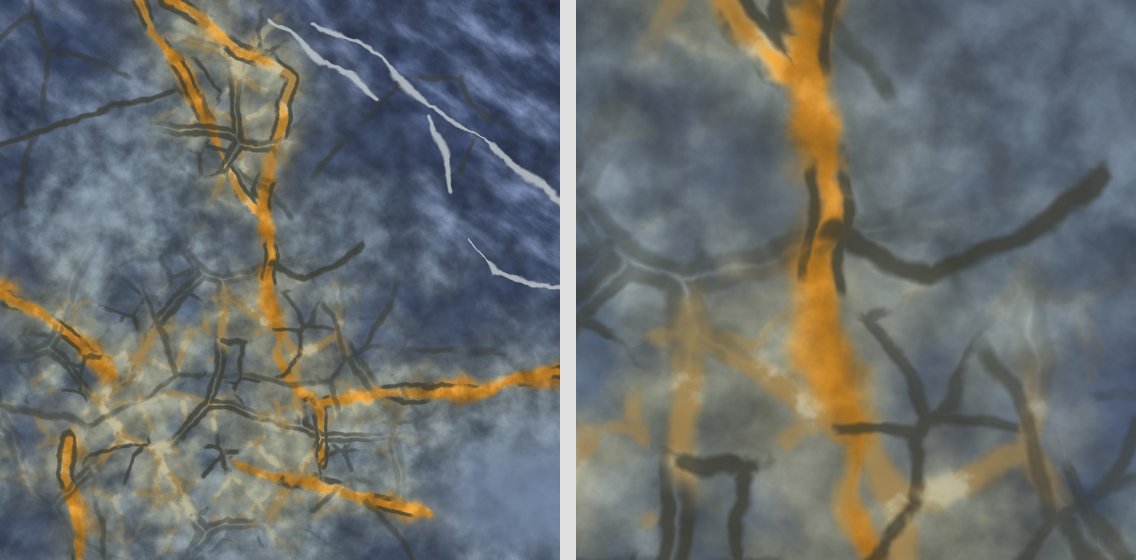
Left: the whole. Right: its middle third, enlarged.
A WebGL 1 fragment shader for this texture:

```glsl
precision highp float;
// Fractured slate-blue marble with ochre veins, dark cracks and white threads.
uniform vec2 u_resolution;

#define SLATE vec3(0.29, 0.34, 0.40)
#define PALE  vec3(0.47, 0.53, 0.58)
#define DEEP  vec3(0.20, 0.25, 0.38)
#define SAND  vec3(0.56, 0.56, 0.47)
#define OLIVE vec3(0.23, 0.23, 0.19)
#define CREAM vec3(0.80, 0.76, 0.61)
#define OCHRE vec3(0.67, 0.53, 0.29)
#define AMBER vec3(0.78, 0.49, 0.10)
#define CHALK vec3(0.74, 0.77, 0.78)
#define WARP 0.018
#define VEIN 0.015

// Layered sines, each layer turned and finer than the last
float ripple(vec2 p) {
  float sum = 0.0, amp = 0.5;
  for (int i = 0; i < 6; i++) {
    p = mat2(1.5, 1.2, -1.2, 1.5) * p + 1.7;
    sum += amp * sin(p.x + 1.4 * sin(0.7 * p.y)) * cos(p.y + 1.2 * sin(0.8 * p.x));
    amp *= 0.53;
  }
  return sum;
}

vec2 hash2(vec2 c) {
  return fract(sin(vec2(dot(c, vec2(127.1, 311.7)), dot(c, vec2(269.5, 183.3)))) * 43758.5);
}

// Cellular shards: x = distance to the border, y = random value of the shard
vec2 shards(vec2 p) {
  vec2 cell = floor(p), f = fract(p), nearest = vec2(0.0), id = vec2(0.0);
  float best = 9.0, border = 9.0;
  for (int j = -1; j <= 1; j++) for (int i = -1; i <= 1; i++) {
    vec2 g = vec2(float(i), float(j));
    vec2 r = g + hash2(cell + g) - f;
    if (dot(r, r) < best) { best = dot(r, r); nearest = r; id = cell + g; }
  }
  for (int j = -2; j <= 2; j++) for (int i = -2; i <= 2; i++) {
    vec2 g = vec2(float(i), float(j));
    vec2 r = g + hash2(cell + g) - f;
    vec2 gap = r - nearest;
    if (dot(gap, gap) > 1e-4) border = min(border, dot(0.5 * (nearest + r), normalize(gap)));
  }
  return vec2(border, hash2(id + 5.0).x);
}

float seg(vec2 p, float ax, float ay, float bx, float by) {
  vec2 a = vec2(ax, ay), v = vec2(bx, by) - a;
  return length(p - a - v * clamp(dot(p - a, v) / dot(v, v), 0.0, 1.0));
}

float stroke(float d, float width) {
  float w = max(width, 1.5 / u_resolution.y);
  return 1.0 - smoothstep(0.3 * w, w, d);
}

float blob(vec2 p, vec2 centre, vec2 size) {
  return 1.0 - smoothstep(0.35, 1.0, length((p - centre) / size));
}

void main() {
  vec2 uv = gl_FragCoord.xy / u_resolution;
  vec2 p = uv + WARP * vec2(ripple(uv * 9.0), ripple(uv * 9.0 + 7.3));
  vec2 along = vec2(dot(uv, vec2(0.8, -0.6)), dot(uv, vec2(0.6, 0.8)));
  float cloud = ripple(uv * 4.0 + 2.0), mottle = ripple(uv * 13.0 + 4.0);
  float grain = ripple(uv * 27.0), streak = ripple(along * vec2(8.0, 21.0));

  // Stone body, bluer towards the corners
  float blue = smoothstep(1.15, 1.6, p.x + p.y + 0.2 * cloud);
  blue = max(blue, 0.6 * blob(p, vec2(0.0, 1.0), vec2(0.45)));
  float plate = blob(p, vec2(0.93, 0.10), vec2(0.24, 0.14));
  float tone = cloud + 0.45 * mottle + 0.25 * grain + 0.25 * (0.55 - uv.y);
  vec3 color = mix(SLATE, PALE, smoothstep(-0.35, 0.55, tone));
  color = mix(color, DEEP + 0.25 * max(streak, 0.0), 0.75 * blue);
  color = mix(color, DEEP, 0.5 * smoothstep(0.2, 0.55, -cloud - 0.3 * streak));
  color = mix(color, vec3(0.43, 0.50, 0.61), 0.8 * plate);
  color *= 1.0 + (0.22 * grain + 0.28 * streak * (0.3 + blue)) * (1.0 - 0.7 * plate);

  // Broken zone: tinted shards with a sandy stain
  float zone = max(blob(p, vec2(0.36, 0.28), vec2(0.50, 0.36)),
                   blob(p, vec2(0.41, 0.82), vec2(0.17, 0.24)));
  vec2 big = shards(p * 5.5), small = shards(p * vec2(13.0, 15.0) + 3.0);
  vec2 wide = shards(p * 3.2 + 8.0);
  color *= 1.0 + zone * (0.30 * big.y + 0.24 * small.y - 0.25);
  float open = smoothstep(-0.15, 0.25, ripple(uv * 6.0 + 11.0));

  // Main veins: a leaning fork, a trunk and its lower branches
  float d = min(seg(p, 0.24, 1.02, 0.46, 0.62), seg(p, 0.52, 0.86, 0.47, 0.63));
  d = min(d, min(seg(p, 0.30, 1.0, 0.52, 0.86), seg(p, 0.47, 0.64, 0.49, 0.37)));
  d = min(d, min(seg(p, 0.49, 0.37, 0.56, 0.28), seg(p, 0.56, 0.28, 1.02, 0.33)));
  d = min(d, min(seg(p, 0.0, 0.48, 0.20, 0.34), seg(p, 0.12, 0.22, 0.15, -0.02)));
  d = min(d, min(seg(p, 0.56, 0.28, 0.57, 0.17), seg(p, 0.42, 0.17, 0.76, 0.08)));
  float halo = exp(-24.0 * d);
  float stain = zone * (0.35 + 0.9 * mottle + 0.5 * open) + 0.75 * halo;
  color = mix(color, SAND * (1.0 + 0.3 * grain), 0.8 * clamp(stain, 0.0, 1.0));

  // Ochre network, cream cores and amber blotches
  float net = stroke(big.x / 5.5, 0.013) * zone * open;
  net = max(net, 0.7 * stroke(small.x / 14.0, 0.008) * zone * smoothstep(0.0, 0.3, mottle));
  float vein = stroke(d, VEIN * (0.85 + 1.1 * mottle));
  vec3 mineral = mix(OCHRE, CREAM, smoothstep(-0.1, 0.35, grain + 0.4 * cloud));
  color = mix(color, mineral, max(0.75 * net, 0.9 * vein));
  float rust = smoothstep(0.42, 0.75, halo + 0.5 * ripple(uv * 8.0 + 21.0) - 0.25);
  color = mix(color, AMBER * (1.0 + 0.4 * grain), 0.75 * rust);

  // Dark cracks beside the veins and between the shards
  float crack = stroke(abs(d - 0.011), 0.006) * smoothstep(0.0, 0.3, ripple(uv * 11.0 + 31.0));
  crack = max(crack, stroke(abs(big.x / 5.5 - 0.006), 0.007) * zone * (1.0 - open));
  crack = max(crack, stroke(small.x / 14.0, 0.006) * zone * smoothstep(0.05, 0.3, -mottle));
  crack = max(crack, 0.7 * stroke(wide.x / 3.2, 0.008) * smoothstep(0.0, 0.3, -cloud + 0.4 * mottle));
  crack = max(crack, stroke(seg(p, 0.0, 0.75, 0.30, 0.84), 0.008));
  crack = max(crack, stroke(min(seg(p, 0.48, 0.53, 0.54, 0.50), seg(p, 0.54, 0.50, 0.65, 0.56)), 0.010));
  color = mix(color, OLIVE, 0.75 * crack);

  // White threads across the blue side
  float thread = min(seg(p, 0.56, 0.95, 0.68, 0.89), seg(p, 0.68, 0.89, 0.88, 0.73));
  thread = min(thread, min(seg(p, 0.88, 0.73, 1.02, 0.63), seg(p, 0.47, 0.96, 0.68, 0.83)));
  thread = min(thread, min(seg(p, 0.77, 0.79, 0.81, 0.66), seg(p, 0.84, 0.57, 0.89, 0.51)));
  thread = min(thread, seg(p, 0.89, 0.51, 1.0, 0.49));
  color = mix(color, CHALK, 0.85 * stroke(thread, 0.009 * (0.8 + 0.9 * mottle)));

  gl_FragColor = vec4(clamp(color, 0.0, 1.0), 1.0);
}
```
